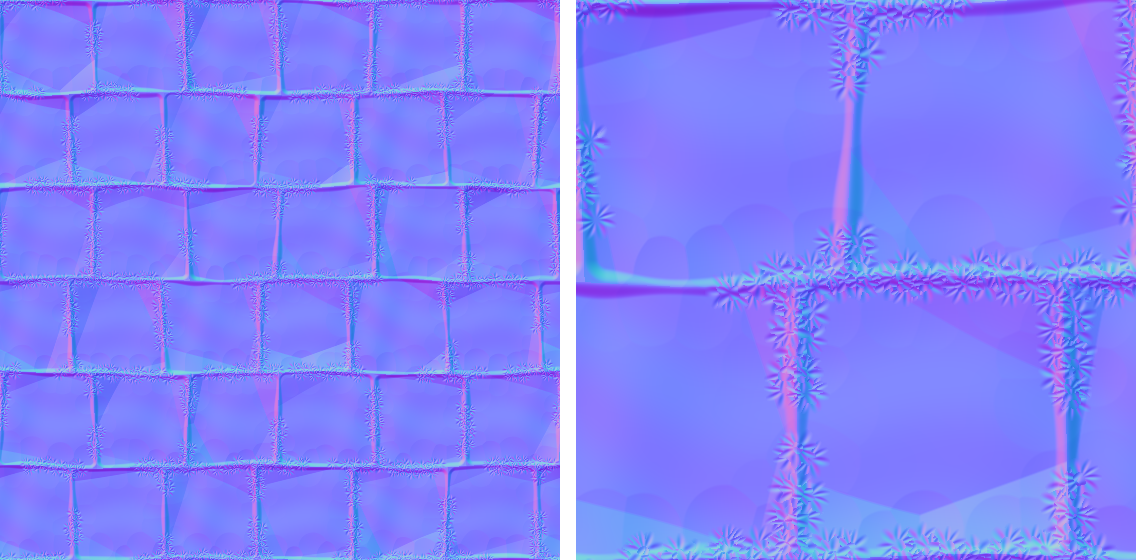
Left, the full canvas; right, a detail of the centre.
Reproduce this texture map procedurally as a WebGL 2 fragment shader.

```glsl
#version 300 es
precision highp float;
// Tangent-space normal map of worn square paving: six rows of six stones, alternate rows shifted.
// A height field (grooves, corner chips, soft lumps) is differenced into slopes;
// layered spiky moss tufts scattered along the joints add their own slopes.

uniform vec2 u_resolution;
out vec4 fragColor;

const float TAU = 6.2831853;
const float TILES = 6.0;           // stones across and down
const float ROW_SHIFT = -0.23;     // offset of every other row
const float JOINT_JITTER = 0.06;
const float JOINT_TILT = 0.13;
const float GROOVE_DEPTH = 0.019;
const float GROOVE_WIDTH = 0.044;
const float CORNER_RADIUS = 0.08;
const float CHIP_CHANCE = 0.74;
const float LUMP_CELLS = 5.0;      // per stone
const float LUMP_HEIGHT = 0.0065;
const float TUFT_CELLS = 13.0;     // per stone
const float TUFT_RADIUS = 0.076;
const float TUFT_REACH = 0.048;    // furthest tuft root from a joint
const float TUFT_SLOPE = 0.5;
const float BLADES = 9.0;
const float SAMPLE_STEP = 0.005;

vec2 hash2(vec2 p) {
    vec3 q = fract(p.xyx * vec3(0.1031, 0.1030, 0.0973));
    q += dot(q, q.yzx + 33.33);
    return fract((q.xx + q.yz) * q.zy);
}

// Gentle unevenness of the rows, periodic over the canvas
vec2 warp(vec2 p) {
    float wave = 0.017 * sin(TAU * (p.x * 2.0 + p.y * 5.0) / TILES)
               + 0.009 * sin(TAU * (p.x * 5.0 - p.y * 4.0) / TILES + 1.0);
    return p + vec2(0.0, wave);
}

float rowShift(float row) { return mod(row, 2.0) < 0.5 ? ROW_SHIFT : 0.0; }

// Position of the upright joint on the left of a stone
float jointX(vec2 id, float y) {
    vec2 h = hash2(mod(id, TILES) + 3.7) - 0.5;
    return id.x + rowShift(id.y) + h.x * JOINT_JITTER + h.y * JOINT_TILT * (y - 0.5);
}

// Distances to the left, right, bottom and top sides
vec4 sides(vec2 p, vec2 id) {
    vec2 w = warp(p);
    float y = w.y - id.y;
    return vec4(w.x - jointX(id, y), jointX(id + vec2(1, 0), y) - w.x, y, 1.0 - y);
}

vec2 findStone(vec2 p) {
    vec2 w = warp(p);
    vec2 id = vec2(0.0, floor(w.y));
    id.x = floor(w.x - rowShift(id.y));
    vec4 s = sides(p, id);
    id.x += (s.y <= 0.0 ? 1.0 : 0.0) - (s.x < 0.0 ? 1.0 : 0.0);
    return id;
}

// Sloping planes cut from the four corners
float chips(vec4 s, vec2 id) {
    float height = 0.0;
    for (int i = 0; i < 4; i++) {
        vec2 corner = vec2(i & 1, i >> 1);
        vec2 key = mod(id, TILES) * 4.0 + corner * 2.0;
        vec2 size = hash2(key + 11.3), kind = hash2(key + 47.9);
        vec2 legs = vec2(mix(0.40, 1.0, size.x), mix(0.12, 0.36, size.y));
        if (kind.x < 0.45) legs = legs.yx;
        vec2 q = vec2(corner.x < 0.5 ? s.x : s.y, corner.y < 0.5 ? s.z : s.w);
        float plane = (dot(q, 1.0 / legs) - 1.0) / length(1.0 / legs);
        float steep = mix(0.12, 0.30, fract(kind.x * 7.0 + size.x));
        if (kind.y < CHIP_CHANCE) height = min(height, plane * steep);
    }
    return height;
}

// Overlapping shallow domes, strongest along the lower side
float lumps(vec2 p, vec2 id) {
    vec2 cell = floor(p * LUMP_CELLS);
    float height = 0.0;
    for (int k = 0; k < 9; k++) {
        vec2 c = cell + vec2(k % 3 - 1, k / 3 - 1);
        vec2 h = hash2(mod(c, TILES * LUMP_CELLS) + 71.0);
        vec2 center = (c + 0.2 + 0.6 * h) / LUMP_CELLS;
        vec4 s = sides(center, id);
        float low = 1.0 - smoothstep(0.10, 0.24, s.z);
        float rim = 1.0 - smoothstep(0.06, 0.20, min(min(s.x, s.y), s.w));
        float r = length(p - center) / mix(0.10, 0.17, h.y);
        height = max(height, max(low, 0.5 * rim) * LUMP_HEIGHT * (1.0 - r * r));
    }
    return height;
}

float stoneHeight(vec2 p, vec2 id) {
    vec4 s = sides(p, id);
    vec2 inset = max(CORNER_RADIUS - min(s.xz, s.yw), 0.0);
    vec2 a = p * TAU / TILES;
    float wear = sin(a.x * 5.0 + a.y * 4.0 + 2.0 * sin(a.x * 3.0)) * sin(a.y * 7.0 - a.x * 2.0);
    float groove = smoothstep(0.0, GROOVE_WIDTH * (1.0 + 0.4 * wear), CORNER_RADIUS - length(inset));
    return GROOVE_DEPTH * (1.0 + 0.55 * wear) * groove + chips(s, id) + lumps(p, id);
}

// Slope of the uppermost tuft in xy, its cover in z
vec3 moss(vec2 p) {
    vec3 top = vec3(0.0);
    float rank = 0.0;
    vec2 cell = floor(p * TUFT_CELLS);
    for (int k = 0; k < 18; k++) {       // two roots per cell
        vec2 c = cell + vec2(k % 3 - 1, k / 3 % 3 - 1);
        vec2 h = hash2(mod(c, TILES * TUFT_CELLS) + 19.0 + 90.0 * float(k / 9));
        vec2 root = (c + h) / TUFT_CELLS, d = p - root;
        float r = length(d) / TUFT_RADIUS;
        if (r > 1.0) continue;
        vec2 a = root * TAU / TILES;
        float patches = sin(a.x * 5.0 + 2.0 * sin(a.y * 4.0)) + sin(a.y * 7.0 + 2.0 * sin(a.x * 3.0 + 1.0));
        vec4 s = sides(root, findStone(root));
        if (min(min(s.x, s.y), min(s.z, s.w)) > TUFT_REACH || patches < -0.4) continue;
        // Uneven, slightly curled blades
        float angle = atan(d.y, d.x + 1e-6) + 0.5 * r * (h.y - 0.5);
        float phase = BLADES * angle + 1.6 * sin(2.0 * angle + TAU * h.y) + TAU * h.x;
        float cover = smoothstep(1.0, 0.5, r + 0.15 * cos(phase)) * smoothstep(0.1, 0.5, r);
        vec2 across = vec2(-d.y, d.x) / max(length(d), 1e-4);
        float order = cover * (0.4 + fract(h.x * 5.0 + h.y * 3.0));
        if (order > rank) {
            rank = order;
            top = vec3(across * sin(phase) * cover * TUFT_SLOPE, cover);
        }
    }
    return top;
}

void main() {
    vec2 p = gl_FragCoord.xy / u_resolution * TILES;
    vec2 id = findStone(p);
    vec2 e = vec2(SAMPLE_STEP, 0.0);
    vec2 slope = vec2(stoneHeight(p + e.xy, id) - stoneHeight(p - e.xy, id),
                      stoneHeight(p + e.yx, id) - stoneHeight(p - e.yx, id)) / (2.0 * SAMPLE_STEP);
    vec3 tuft = moss(p);
    slope = slope * (1.0 - 0.45 * tuft.z) + tuft.xy;
    // Green points down the canvas
    vec3 n = normalize(vec3(-slope.x, slope.y, 1.0));
    fragColor = vec4(0.5 + 0.5 * n, 1.0);
}
```
